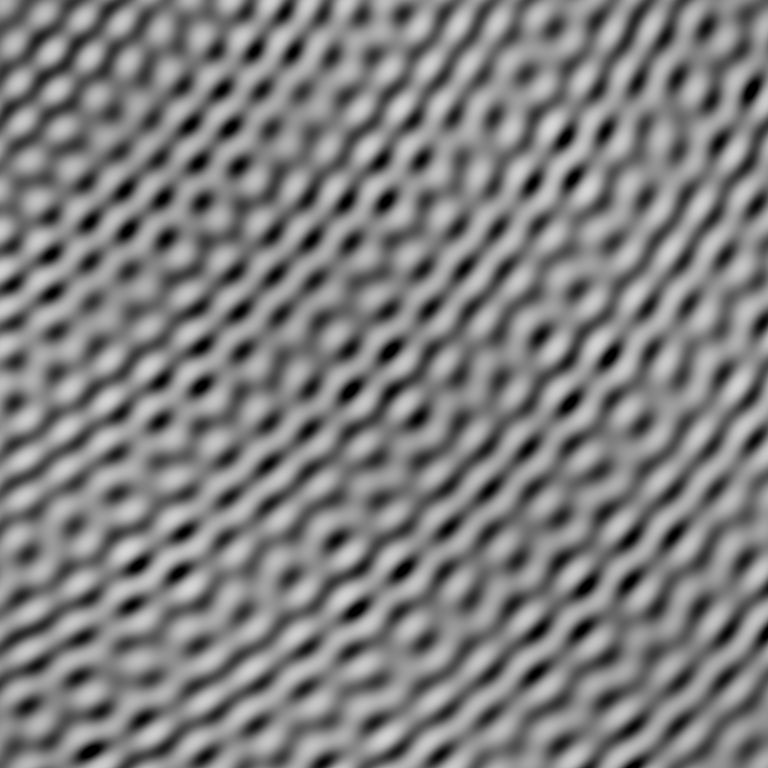
Give the GLSL for this texture, as a WebGL 1 fragment shader.

```glsl
precision highp float;

uniform vec2 u_resolution;

const float TAU = 6.2831853;

// Tone: DARK_PINCH narrows the troughs and flattens the crests
const float MID_GREY = 0.49;
const float CONTRAST = 0.205;
const float DARK_PINCH = 0.15;
const float MEAN_SQUARE = 0.66;

// Broad shading across the diagonal
const float SHADE_PERIOD = 0.707;
const float SHADE_STRENGTH = 0.03;

// Ripples: cycles per canvas width, and distance of sources from the centre
const float HEADING = -0.7853982;
const float SOURCE_DISTANCE = 2.1;
const float MAIN_FREQUENCY = 22.9;
const float MAIN_PHASE = 0.05;
const float MAIN_STRENGTH = 0.88;
const float FINE_FREQUENCY = 28.0;
const float FINE_PHASE = 0.1;
const float FINE_STRENGTH = 0.27;

// Mirrored ripple pairs: angle from heading, frequency, phase, strength
const vec4 WIDE_PAIR = vec4(0.73, 20.7, 0.417, 0.44);
const vec4 MIDDLE_PAIR = vec4(0.55, 21.5, 0.417, 0.15);
const vec4 NARROW_PAIR = vec4(0.24, 22.5, 0.10, 0.10);

// Circular wave whose source lies opposite to its travel direction
float ripple(vec2 p, float angle, float frequency, float phase) {
  vec2 source = -SOURCE_DISTANCE * vec2(cos(angle), sin(angle));
  float travel = distance(p, source) - SOURCE_DISTANCE;
  return cos(TAU * (travel * frequency + phase));
}

// Two ripples mirrored about the heading
float ripplePair(vec2 p, vec4 pair) {
  float left = ripple(p, HEADING + pair.x, pair.y, pair.z);
  float right = ripple(p, HEADING - pair.x, pair.y, pair.z);
  return pair.w * (left + right);
}

void main() {
  vec2 p = gl_FragCoord.xy / u_resolution - 0.5;

  // Diagonal bands, broken into blobs by the crossing pairs
  float height = MAIN_STRENGTH * ripple(p, HEADING, MAIN_FREQUENCY, MAIN_PHASE);
  height += FINE_STRENGTH * ripple(p, HEADING, FINE_FREQUENCY, FINE_PHASE);
  height += ripplePair(p, WIDE_PAIR);
  height += ripplePair(p, MIDDLE_PAIR);
  height += ripplePair(p, NARROW_PAIR);

  // Thin dark troughs between broad light crests
  height -= DARK_PINCH * (height * height - MEAN_SQUARE);

  float across = dot(p, vec2(0.7071, 0.7071));
  float shade = SHADE_STRENGTH * cos(TAU * across / SHADE_PERIOD);

  float grey = clamp(MID_GREY + CONTRAST * height - shade, 0.0, 1.0);
  gl_FragColor = vec4(vec3(grey), 1.0);
}
```
